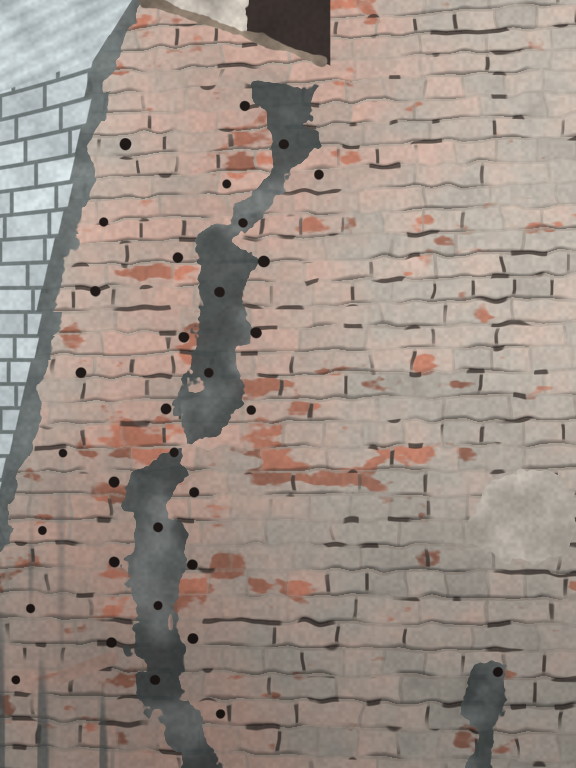
A WebGL 1 fragment shader for this texture:

```glsl
precision highp float;
// Worn brick wall with a cement-filled crack, drilled holes, pale blocks at left
// and a broken top, layered from distances and noise; y runs down.
uniform vec2 u_resolution;

const float COURSES = 37.0; // density at the top
const float GROWTH = 4.5;   // courses grow downwards
const float STRETCHER = 0.086;
const float HEADER = 0.052;
const float JOINT = 0.0022; // half width
const float HOLE = 0.0065;  // radius
const float HOLE_STEP = 0.1;
const vec3 LIME = vec3(0.72, 0.69, 0.65);
const vec3 PINK = vec3(0.71, 0.59, 0.54);
const vec3 RAW = vec3(0.62, 0.37, 0.29);
const vec3 MORTAR = vec3(0.61, 0.57, 0.53);
const vec3 CEMENT = vec3(0.32, 0.35, 0.35);
const vec3 BLOCK = vec3(0.77, 0.81, 0.82);
const vec3 SHADOW = vec3(0.15, 0.12, 0.11);
const vec3 TIMBER = vec3(0.47, 0.42, 0.37);

float hash(vec2 p) {
  vec3 q = fract(p.xyx * 0.1031);
  q += dot(q, q.yzx + 33.33);
  return fract((q.x + q.y) * q.z);
}
float noise(vec2 p) {
  vec2 i = floor(p), f = fract(p), e = vec2(1, 0);
  f = f * f * (3.0 - 2.0 * f);
  return mix(mix(hash(i), hash(i + e), f.x),
             mix(hash(i + e.yx), hash(i + 1.0), f.x), f.y);
}
float fbm(vec2 p) {
  float sum = 0.0, amp = 0.5;
  for (int i = 0; i < 4; i++) {
    sum += amp * noise(p);
    p = p * 2.03 + 17.3;
    amp *= 0.5;
  }
  return sum;
}
float segment(vec2 p, vec2 a, vec2 b) {
  vec2 d = b - a;
  return length(p - a - d * clamp(dot(p - a, d) / dot(d, d), 0.0, 1.0));
}
// Coverage of the negative side of a distance.
float cover(float d) {
  float soft = max(0.0012, 0.8 / u_resolution.y);
  return 1.0 - smoothstep(-soft, soft, d);
}
float crackX(float y) {
  return 0.375 - 0.085 * smoothstep(0.19, 0.34, y) - 0.02 * smoothstep(0.4, 0.56, y)
    - 0.07 * smoothstep(0.54, 0.63, y) + 0.055 * smoothstep(0.86, 0.98, y);
}
vec3 brickWall(vec2 p, float rough, float grain) {
  vec2 w = p + 0.007 * (vec2(noise(p * 48.0), noise(p * 48.0 + 19.0)) - 0.5);
  float y = w.y + (w.x - 0.375) * (0.06 - 0.09 * w.y);
  float v = y * (COURSES - GROWTH * y) + 2.0, row = floor(v);
  float size = mod(row, 3.0) < 0.5 ? HEADER : STRETCHER;
  float u = w.x / size + hash(vec2(row, 7));
  vec2 id = vec2(floor(u), row), f = fract(vec2(u, v));
  float tone = hash(id + 3.0);
  float head = min(f.x, 1.0 - f.x) * size, bed = min(f.y, 1.0 - f.y) / 32.0;
  // Faces: pink near the crack, limewashed at right, raw where chipped.
  float away = (p.x - crackX(p.y) + 0.03) / 0.2, warm = exp(-away * away);
  float pink = clamp(warm * 0.85 + 0.5 * tone + rough - 0.67, 0.0, 1.0);
  vec3 c = mix(LIME, PINK, pink) * (0.93 + 0.12 * tone);
  float sore = exp(-40.0 * dot(p - vec2(0.3, 0.63), p - vec2(0.3, 0.63)));
  float chip = fbm(p * vec2(20, 34) + 5.0) + 0.14 * sore + 0.03 * warm;
  c = mix(c, RAW * (0.8 + 0.4 * tone), 0.75 * smoothstep(0.65, 0.74, chip));
  // Joints: partly smeared over, open and shaded in places.
  float wear = smoothstep(0.25, 0.65, noise(p * 24.0 + 40.0));
  float joint = cover(min(head, bed) - JOINT - 0.0018 * (grain - 0.5));
  c = mix(c, MORTAR, joint * (0.35 + 0.45 * wear));
  c *= 1.0 - 0.3 * wear * smoothstep(0.78, 0.93, f.y) * cover(f.y - 0.97);
  float gap = step(0.5, hash(id + floor(f.x + 0.5) * vec2(1, 0) + 31.0));
  gap *= cover(head - JOINT) * smoothstep(0.004, 0.007, bed);
  float pit = smoothstep(0.7, 0.78, noise(p * 37.0 + 71.0)) * cover(bed - 0.003);
  return mix(c, SHADOW, 0.65 * max(gap * wear, pit));
}
// Pale blocks under a ribbed ceiling, closed by a cement seam.
vec3 blockSide(vec2 p, vec3 c, float rough) {
  float t = p.y - 0.08, v = (p.y + p.x * max(0.0, 0.38 - p.y)) * 32.0;
  float row = floor(v);
  float edge = 0.12 - max(0.225 * t, 0.4 * t * step(t, 0.0)) + 0.012 * hash(vec2(row, 5));
  edge -= min(t, 0.0) * 0.4;
  c = mix(c, CEMENT * (0.8 + 0.6 * rough), 0.9 * cover(p.x - edge - 0.045 * rough));
  vec2 g = vec2(p.x / 0.058 + hash(vec2(row, 2)), v), f = fract(g);
  vec2 rim = min(f, 1.0 - f) * vec2(0.058, 0.031);
  vec3 face = BLOCK * (0.82 + 0.12 * hash(floor(g)) + 0.1 * rough);
  face = mix(CEMENT + 0.09, face, cover(0.0025 - min(rim.x, rim.y)));
  float rib = abs(fract((p.x * 0.5 + p.y) * 45.0) - 0.5);
  vec3 ceiling = BLOCK * (0.72 + 0.22 * rib + 0.2 * rough);
  face = mix(face, ceiling, cover(p.y + 0.35 * p.x - 0.12));
  return mix(c, face, cover(p.x - edge));
}
// Columns of holes: in the crack, on both sides of it, along the blocks.
float holes(vec2 p) {
  float d = length(p - vec2(0.649, 0.875)) - HOLE;
  for (int i = 0; i < 8; i++) {
    for (int j = -1; j < 3; j++) {
      vec2 k = vec2(i, j);
      float side = j == 2 ? 0.0 : k.y;
      float y = 0.177 + k.x * HOLE_STEP + 0.05 * side + 0.016 * hash(k + 4.0);
      float x = j == 2 ? 0.196 - 0.2 * y : crackX(y) + 0.051 * side;
      x += 0.016 * (hash(k.yx + 9.0) - 0.5);
      d = min(d, length(p - vec2(x, y)) - HOLE);
    }
  }
  return d;
}
void main() {
  vec2 p = gl_FragCoord.xy / u_resolution * vec2(0.75, -1) + vec2(0, 1);
  float rough = fbm(p * 26.0), grain = noise(p * 210.0), rag = 0.05 * (rough - 0.47);
  vec3 c = brickWall(p, rough, grain);
  // Dark runs and plaster.
  float drip = smoothstep(0.62, 0.8, noise(p * vec2(75, 4) + 4.0));
  drip *= smoothstep(0.58, 0.75, p.y) * (1.0 - smoothstep(0.17, 0.27, p.x));
  c = mix(c, CEMENT, 0.65 * drip);
  float plaster = length(p - vec2(0.682, 0.673)) - 0.068 + rag;
  c = mix(c, LIME * (0.9 + 0.25 * rough), cover(plaster));
  // Cement in the crack and its short branch.
  float crack = abs(p.x - crackX(p.y)) - 0.017 - 0.017 * noise(p.yy * 15.0) + rag * 1.6;
  crack = max(crack, 0.117 - p.y + rag);
  crack = min(crack, segment(p, vec2(0.645, 0.88), vec2(0.622, 1)) - 0.02 + rag);
  float cloud = smoothstep(0.35, 0.75, fbm(p * 15.0 + 8.0));
  c = mix(c, CEMENT * 0.82 + 0.2 * cloud, 0.92 * cover(crack));
  c = blockSide(p, c, rough);
  // Broken top with timber.
  vec3 cavity = mix(LIME * (0.7 + 0.5 * rough), SHADOW + 0.06, cover(0.315 - p.x + rag));
  c = mix(c, cavity, cover(max(p.y - (p.x - 0.2) * 0.37, p.x - 0.43)));
  float beam = segment(p, vec2(0.19, 0), vec2(0.42, 0.08)) - 0.007 + 0.3 * rag;
  c = mix(c, TIMBER * (0.7 + 0.6 * rough), cover(beam));
  c = mix(c, SHADOW * 0.8, cover(holes(p) + 0.1 * rag));
  // Peg, light and grain.
  float peg = segment(p, vec2(0.083, 0.88), vec2(0.146, 0.857)) - 0.009;
  c = mix(c, PINK * (0.85 + 0.3 * rough), cover(peg));
  float light = 1.06 - 0.3 * smoothstep(0.35, 1.0, p.y);
  gl_FragColor = vec4(c * light * (0.86 + 0.2 * rough + 0.1 * grain), 1);
}
```
